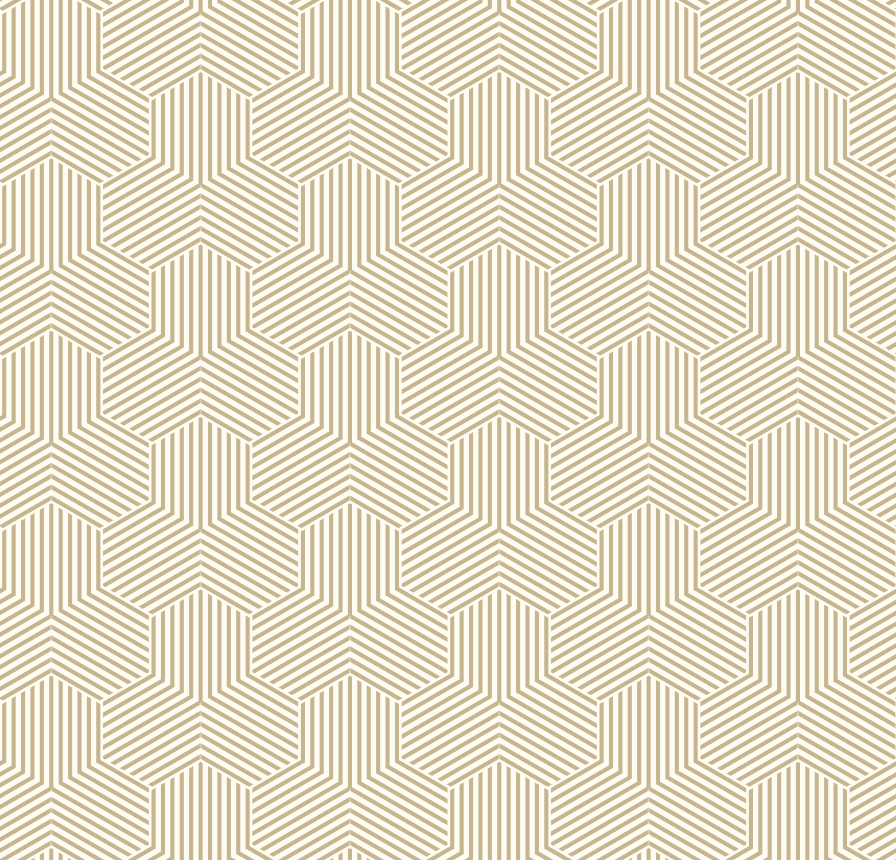
A Shadertoy shader for this pattern:

```glsl
// Interlocking three-armed tiles on a hexagonal lattice, each filled with
// eleven parallel tan stripes on cream. Stripes run down the upright arm and
// bend into the two lower arms. The unit of length is half an arm's width.

const float SQRT3 = 1.7320508;
const float ARMS_ACROSS = 18.0;      // canvas width in half arm widths
const float COLUMN_STEP = 3.0;       // distance between tile columns
const float ROW_STEP = 2.0 * SQRT3;  // distance between tiles in a column
const vec2 LATTICE_ORIGIN = vec2(4.03, 10.10);

const float STRIPE_PITCH = 0.189;
const float STRIPE_HALF_WIDTH = 0.0415;
const float OUTER_STRIPE = 5.0;      // stripes on each side of the middle one
const float END_GAP = 0.04;          // clearance between stripe ends and neighbours
const float SEAM_HALF_WIDTH = 0.02;
const float SEAM_STRENGTH = 0.3;

const vec3 CREAM = vec3(1.0, 0.993, 0.952);
const vec3 TAN = vec3(0.78, 0.708, 0.565);

// Antialiased coverage of a region whose inside depth is positive.
float coverage(float depth, float pixel) {
    return clamp(depth / pixel + 0.5, 0.0, 1.0);
}

// Position relative to the centre of the only tile of a column that can hold p.
vec2 toTile(vec2 p, float column) {
    float parity = mod(column, 2.0);
    vec2 q = p - vec2(COLUMN_STEP * column, 0.5 * ROW_STEP * parity);
    // Rows are split along chevrons, as the tiles are.
    float chevronHeight = q.y + abs(q.x) / SQRT3 - ROW_STEP / 6.0;
    q.y -= ROW_STEP * round(chevronHeight / ROW_STEP);
    return q;
}

// Offset across the arms, from -1 on the upper sides to 1 on the lower chevron.
float acrossArms(float x, float slant) {
    return max(-x, slant);
}

// Depth inside the pointed ends of the three arms.
float endDepth(float x, float y, float slant) {
    float top = 2.0 + slant;
    float side = 2.0 - x;
    float lower = 2.0 + 0.5 * (SQRT3 * y - x);
    return min(top, min(side, lower));
}

// Ink of one striped tile, with a faint light seam where the lower arms meet.
float tileInk(vec2 q, float pixel) {
    float x = abs(q.x);
    float slant = -0.5 * (SQRT3 * q.y + x);
    float across = acrossArms(x, slant);
    float stripe = clamp(round(across / STRIPE_PITCH), -OUTER_STRIPE, OUTER_STRIPE);
    float offset = abs(across - stripe * STRIPE_PITCH);

    float ink = coverage(STRIPE_HALF_WIDTH - offset, pixel);
    ink *= coverage(endDepth(x, q.y, slant) - END_GAP, pixel);
    float seam = coverage(SEAM_HALF_WIDTH - x, pixel) * coverage(-q.y, pixel);
    return ink * (1.0 - SEAM_STRENGTH * seam);
}

void mainImage(out vec4 fragColor, in vec2 fragCoord) {
    float pixel = ARMS_ACROSS / iResolution.x;
    vec2 p = fragCoord * pixel - LATTICE_ORIGIN;

    // Only the columns to the left and right can reach this point.
    float firstColumn = floor(p.x / COLUMN_STEP);
    float ink = 0.0;
    for (int i = 0; i < 2; i++) {
        ink = max(ink, tileInk(toTile(p, firstColumn + float(i)), pixel));
    }
    fragColor = vec4(mix(CREAM, TAN, ink), 1.0);
}
```
